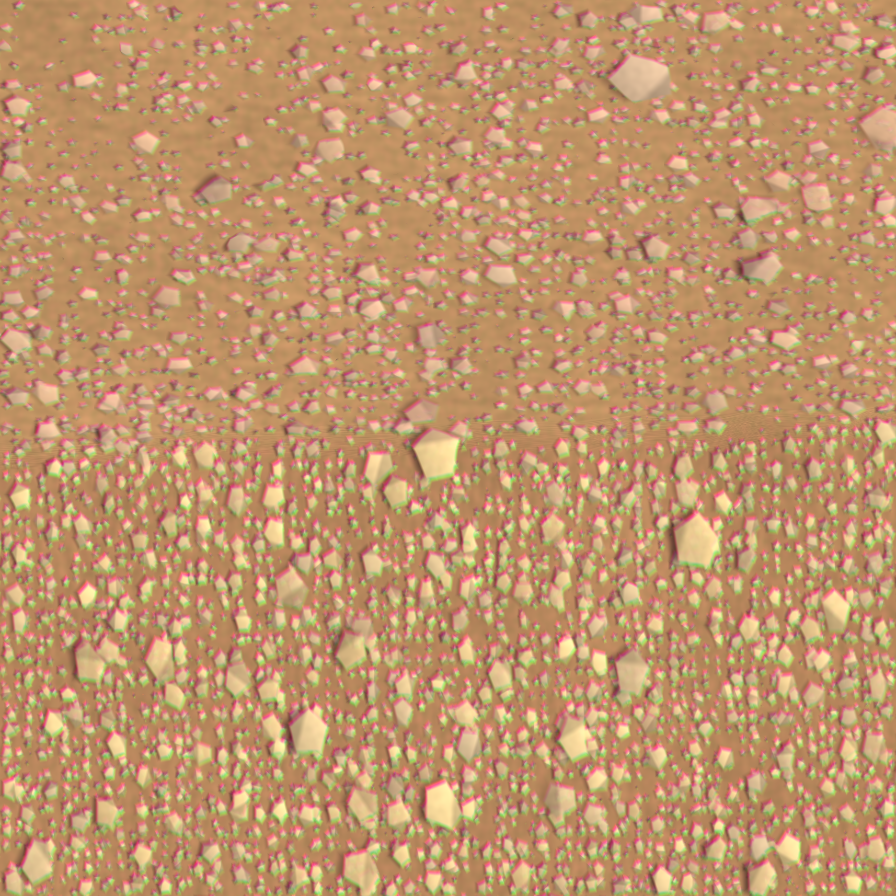
A WebGL 2 fragment shader for this texture:

```glsl
#version 300 es
precision highp float;
precision highp int;
// Gravelly ground: a sandy upper bed of pink chips above a denser bed of
// cream, upright pebbles. Random convex polygons are scattered on jittered
// grids, small to large, with side shadows and colour-fringed soft edges.
uniform vec2 u_resolution;
out vec4 fragColor;

const float TAU = 6.28318;
const int FACETS = 5;
const float BLUR = 0.0021;                       // half width of an edge
const vec2 FRINGE_RED = vec2(-0.0012, 0.0018);   // channel displacements
const vec2 FRINGE_GREEN = vec2(0.0008, -0.0018);
const vec2 FRINGE_BLUE = vec2(-0.0004, 0.0007);
const vec2 SHADOW_SHIFT = vec2(-0.34, 0.06);     // in stone radii
const vec2 LIGHT = vec2(0.8, 0.6);
const float REACH = 0.78;                        // farthest extent, in cells
const vec3 SAND_UPPER = vec3(0.75, 0.57, 0.385);
const vec3 SAND_LOWER = vec3(0.715, 0.525, 0.36);
const vec3 STONE_PINK = vec3(0.94, 0.75, 0.62);
const vec3 STONE_CREAM = vec3(0.99, 0.87, 0.61);
const vec3 STONE_GREY = vec3(0.79, 0.69, 0.57);
const vec3 SHADOW = vec3(0.50, 0.56, 0.48);      // light removed per channel

vec3 hash3(ivec2 cell, int seed) {
  uvec3 v = uvec3(ivec3(cell, seed) + 4096) * 1664525u + 1013904223u;
  v.x += v.y * v.z; v.y += v.z * v.x; v.z += v.x * v.y;
  v ^= v >> 16u;
  v.x += v.y * v.z; v.y += v.z * v.x; v.z += v.x * v.y;
  return vec3(v >> 8u) / 16777216.0;
}

float corner(ivec2 cell, ivec2 side, vec2 f) {
  return dot(hash3(cell + side, 7).xy * 2.0 - 1.0, f - vec2(side));
}

float gradientNoise(vec2 p) {
  ivec2 c = ivec2(floor(p));
  vec2 f = fract(p);
  vec2 s = f * f * (3.0 - 2.0 * f);
  float low = mix(corner(c, ivec2(0, 0), f), corner(c, ivec2(1, 0), f), s.x);
  float high = mix(corner(c, ivec2(0, 1), f), corner(c, ivec2(1, 1), f), s.x);
  return mix(low, high, s.y);
}

// Lays one grid of stones over the ground; bed is 0 above and 1 below
void scatter(inout vec3 col, vec2 p, float bed, float cells, float chance, int seed) {
  vec2 g = p * cells;
  ivec2 home = ivec2(floor(g - 0.5));
  vec2 stretch = mix(vec2(0.87, 1.16), vec2(1.14, 0.87), bed);
  float soft = BLUR * cells;
  vec4 width = vec4(vec3(soft), soft + 0.06);

  for (int n = 0; n < 4; n++) {
    ivec2 cell = home + ivec2(n & 1, n >> 1);
    vec3 place = hash3(cell, seed);
    vec2 q = g - vec2(cell) - 0.28 - 0.44 * place.xy;
    float room = chance - place.z;
    if (room <= 0.0 || dot(q, q) > REACH * REACH) continue;

    // Further random values from the digits below the placement
    vec3 look = fract(place * 61.7 + place.yzx * 37.3);
    float radius = mix(0.22, 0.40, look.x * look.x) * smoothstep(0.0, 0.07, room);
    q *= stretch;

    // One distance each for red, green, blue and the shadow
    mat4x2 shifts = mat4x2(FRINGE_RED * cells, FRINGE_GREEN * cells,
                           FRINGE_BLUE * cells, SHADOW_SHIFT * radius);
    float angle = TAU * look.y;
    vec2 ridgeDir = vec2(cos(angle), sin(angle));
    vec2 dir = ridgeDir;
    vec4 dist = vec4(-9.0);
    for (int k = 0; k < FACETS; k++) {
      float side = 0.64 + 0.52 * fract(look.z * 23.7 * float(k + 1));
      dist = max(dist, dot(q, dir) - radius * side - dir * shifts);
      dir = mat2(0.309, 0.951, -0.951, 0.309) * dir;   // a fifth of a turn
    }
    vec4 cover = smoothstep(-width, width, -dist);

    // Body colour, a ridge between two faces, and light from the right
    vec3 tint = mix(STONE_PINK, STONE_CREAM, clamp(bed + 0.5 * (look.x - 0.5), 0.0, 1.0));
    tint = mix(tint, STONE_GREY, 0.75 * look.z * look.z);
    float inverse = 1.0 / max(radius, 0.05);
    float ridge = dot(q, ridgeDir) * inverse + 0.7 * look.x;
    tint *= mix(0.84, 1.05, smoothstep(-0.2, 0.2, ridge));
    tint *= 1.0 + 0.10 * dot(q, LIGHT) * inverse;
    col *= 1.0 - SHADOW * cover.w * (0.25 + 0.75 * look.y);
    col = mix(col, tint, cover.rgb * mix(0.68, 1.0, place.x));
  }
}

void main() {
  vec2 p = gl_FragCoord.xy / u_resolution.y;

  // Border of the two beds, and how thickly stones lie, clumped by noise
  float border = 0.495 + 0.035 * p.x + 0.018 * gradientNoise(p * 9.0);
  float bed = smoothstep(-0.018, 0.018, border - p.y);
  float broad = gradientNoise(p * 6.5);
  float clumps = broad + 0.6 * gradientNoise(p * 15.0 + 5.0);
  vec2 toBare = p - vec2(0.3, 1.02);
  float upper = 0.78 + 0.85 * clumps - 0.45 * exp(-14.0 * dot(toBare, toBare));
  float lower = 1.04 + 0.4 * clumps + 0.2 * (0.3 - p.y);
  float density = mix(upper, lower, bed);

  // Sand: broad mottling plus grain drawn out along each bed's direction
  vec3 col = mix(SAND_UPPER, SAND_LOWER, bed);
  float grain = gradientNoise(p * mix(vec2(45.0, 95.0), vec2(110.0, 40.0), bed));
  float speckle = gradientNoise(p * 110.0 + 3.0);
  col *= 1.0 + 0.09 * broad + 0.11 * grain;
  col += vec3(0.03, -0.02, 0.01) * speckle;

  // Stones from grit to cobbles
  scatter(col, p, bed, 78.0, 0.70 * density, 1);
  scatter(col, p, bed, 47.0, 0.72 * density, 2);
  scatter(col, p, bed, 28.0, 0.54 * density, 3);
  scatter(col, p, bed, 13.5, 0.17 * density, 4);

  col *= 1.0 + 0.06 * speckle;
  fragColor = vec4(clamp(col, 0.0, 1.0), 1.0);
}
```
